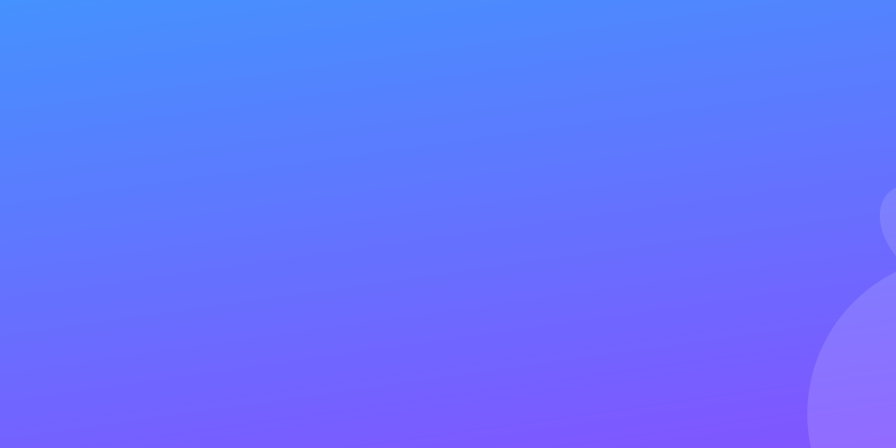
Reproduce this background procedurally as a Shadertoy shader.

```glsl
// A slightly tilted blue to violet gradient with two translucent pale shapes
// at the right border: a large disc below and a small slanted oval above it.
// Both shapes are signed distances, blended over the gradient with soft edges.

const vec3 SKY_BLUE = vec3(0.270, 0.570, 0.995);
const vec3 VIOLET = vec3(0.508, 0.330, 1.000);
const vec3 DISC_TINT = vec3(1.0);
const vec3 OVAL_TINT = vec3(1.0, 0.95, 0.97);

// Runs from 0 at the top left to 1 at the bottom right.
float tiltedRamp(vec2 p, float aspect, float tilt) {
    return (p.x * tilt + 1.0 - p.y) / (aspect * tilt + 1.0);
}

float discDistance(vec2 p, vec2 center, float radius) {
    return length(p - center) - radius;
}

// Ellipse whose vertical axis is sheared; distance is estimated by gradient.
float slantedOvalDistance(vec2 p, vec2 center, vec2 radii, float slant) {
    vec2 d = p - center;
    vec2 q = vec2(d.x, d.y - slant * d.x) / radii;
    vec2 g = q / radii;
    vec2 slope = vec2(g.x - slant * g.y, g.y);
    float r = length(q);
    return (r - 1.0) * r / max(length(slope), 1e-4);
}

vec3 overlay(vec3 base, vec3 tint, float opacity, float dist, float pixel) {
    float coverage = 1.0 - smoothstep(-0.75 * pixel, 0.75 * pixel, dist);
    return mix(base, tint, opacity * coverage);
}

void mainImage(out vec4 fragColor, in vec2 fragCoord) {
    // Canvas height is one unit.
    float pixel = 1.0 / iResolution.y;
    float aspect = iResolution.x * pixel;
    vec2 p = fragCoord * pixel;

    // Background gradient
    vec3 color = mix(SKY_BLUE, VIOLET, tiltedRamp(p, aspect, 0.14));

    // Pale shapes, placed relative to the right border
    vec2 fromRight = vec2(p.x - aspect, p.y);
    float disc = discDistance(fromRight, vec2(0.156, 0.0755), 0.354);
    float oval = slantedOvalDistance(fromRight, vec2(0.068, 0.478), vec2(0.104, 0.101), -0.39);
    color = overlay(color, DISC_TINT, 0.13, disc, pixel);
    color = overlay(color, OVAL_TINT, 0.13, oval, pixel);

    fragColor = vec4(color, 1.0);
}
```
